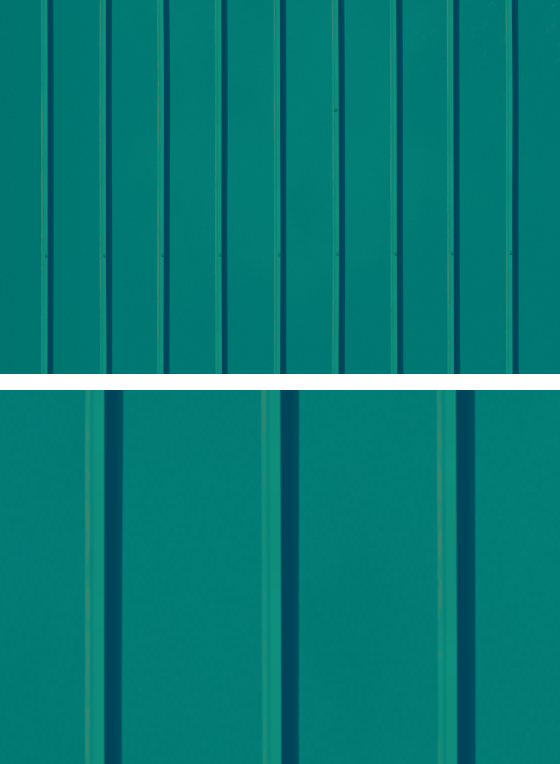
Top, the full canvas; bottom, a detail of the centre.
Write a WebGL 1 fragment shader that draws this texture.

```glsl
precision highp float;
// Teal painted metal cladding: nine raised vertical ribs with cast shadows, worn edges and small rivets.
uniform vec2 u_resolution;

// Lengths are fractions of the canvas width
const float PITCH = 0.1037;
const float FIRST_RIB = 0.0738;
const float RIB_WIDTH = 0.0112;
const float SHADOW_WIDTH = 0.0108;
const float RIVET_RADIUS = 0.0034;

const vec3 PANEL = vec3(0.0, 0.468, 0.448);
const vec3 PANEL_LIT = vec3(0.012, 0.495, 0.465);
const vec3 RIB_LIT = vec3(0.06, 0.555, 0.485);
const vec3 SHADOW = vec3(0.0, 0.268, 0.348);
const vec3 SHADOW_SOFT = vec3(0.0, 0.305, 0.365);
const vec3 BARE_EDGE = vec3(0.33, 0.51, 0.42);

float hash(vec2 p) {
  vec3 q = fract(vec3(p.xyx) * vec3(0.1031, 0.1030, 0.0973));
  q += dot(q, q.yzx + 33.33);
  return fract((q.x + q.y) * q.z);
}

float noise(vec2 p) {
  vec2 cell = floor(p);
  vec2 f = fract(p);
  f = f * f * (3.0 - 2.0 * f);
  float low = mix(hash(cell), hash(cell + vec2(1.0, 0.0)), f.x);
  float high = mix(hash(cell + vec2(0.0, 1.0)), hash(cell + 1.0), f.x);
  return mix(low, high, f.y);
}

float fbm(vec2 p) {
  float sum = 0.0;
  float weight = 0.5;
  for (int i = 0; i < 4; i++) {
    sum += weight * noise(p);
    p = p * 2.03 + 17.1;
    weight *= 0.5;
  }
  return sum;
}

// Smooth-edged strip covering a..b
float band(float x, float a, float b, float soft) {
  return smoothstep(a - soft, a + soft, x) - smoothstep(b - soft, b + soft, x);
}

// Flat sheet: broad light patch, faint clouds, scuffs and grain
vec3 panelColor(vec2 p) {
  float glow = exp(-7.0 * dot(p - vec2(0.55, 0.47), p - vec2(0.55, 0.47)));
  float cloud = fbm(p * vec2(9.0, 6.0) + 40.0);
  vec3 color = mix(PANEL, PANEL_LIT, smoothstep(0.55, 1.15, glow * 0.65 + cloud * 0.75));
  float scuffArea = smoothstep(0.6, 0.95, p.x) * smoothstep(0.42, 0.64, p.y);
  float scuff = smoothstep(0.55, 0.8, fbm(p * vec2(90.0, 70.0) + 80.0));
  color += vec3(0.035, 0.012, 0.005) * scuff * scuffArea;
  color *= 0.97 + 0.03 * smoothstep(0.0, 0.2, p.x);
  return color + 0.008 * (noise(p * 420.0) - 0.5);
}

// Rib at local offset x: lit face, worn left edge, shadow to the right
vec3 addRib(vec3 color, float x, float y, float id, float soft) {
  float shadowEnd = RIB_WIDTH + SHADOW_WIDTH
    + 0.0012 * (noise(vec2(id * 5.7 + 3.0, y * 4.0)) - 0.5) + 0.00008 * id;
  float across = clamp((x - RIB_WIDTH) / SHADOW_WIDTH, 0.0, 1.0);
  vec3 shade = mix(SHADOW, SHADOW_SOFT, smoothstep(0.55, 1.0, across));
  color = mix(color, shade, band(x, RIB_WIDTH, shadowEnd, soft));

  float crease = band(x, 0.0027, 0.0052, soft);
  vec3 face = mix(RIB_LIT, PANEL_LIT, 0.55 * crease);
  face *= 0.985 + 0.03 * noise(vec2(id * 9.0, y * 35.0));
  color = mix(color, face, band(x, 0.0, RIB_WIDTH, soft));

  float streak = noise(vec2(id * 13.0 + 2.0, y * 11.0));
  float flecks = noise(vec2(x * 500.0 + id * 31.0, y * 170.0));
  float wear = smoothstep(0.25, 0.9, streak * 0.65 + flecks * 0.5);
  wear *= 0.4 + 0.5 * hash(vec2(id, 4.0));
  return mix(color, BARE_EDGE, wear * band(x, 0.0002, 0.0026, soft));
}

// Small domed rivet: dark rim, lit upper left
vec3 addRivet(vec3 color, vec2 d, float soft) {
  float r = length(d);
  float disc = 1.0 - smoothstep(RIVET_RADIUS - soft, RIVET_RADIUS + soft, r);
  float light = clamp(0.5 + 0.5 * dot(d, vec2(-0.7, 0.7)) / RIVET_RADIUS, 0.0, 1.0);
  vec3 dome = mix(SHADOW_SOFT, RIB_LIT, light);
  dome = mix(dome, SHADOW, 0.5 * smoothstep(0.5, 1.0, r / RIVET_RADIUS));
  return mix(color, dome, 0.75 * disc);
}

void main() {
  vec2 p = gl_FragCoord.xy / u_resolution.x;
  float soft = max(0.0009, 0.75 / u_resolution.x);

  // Rib index and local offset, with uneven spacing, lean and dents
  float id = floor((p.x - FIRST_RIB + 0.02) / PITCH);
  float bend = 0.0022 * (hash(vec2(id, 7.0)) - 0.5);
  bend += 0.0016 * (noise(vec2(id * 11.0 + 5.0, p.y * 4.0)) - 0.5);
  bend += 0.0035 * (id - 1.5) / 8.0 * (0.33 - p.y);
  float x = p.x - FIRST_RIB - id * PITCH - bend;

  vec3 color = panelColor(p);
  color = addRib(color, x, p.y, id, soft);

  // One row of rivets, plus a stray one on the sixth rib
  float rowHeight = 0.211 + 0.0006 * id;
  color = addRivet(color, vec2(x - 0.0098, p.y - rowHeight), soft);
  float stray = step(abs(id - 5.0), 0.5);
  color = mix(color, addRivet(color, vec2(x - 0.006, p.y - 0.471), soft), stray);

  gl_FragColor = vec4(color, 1.0);
}
```
